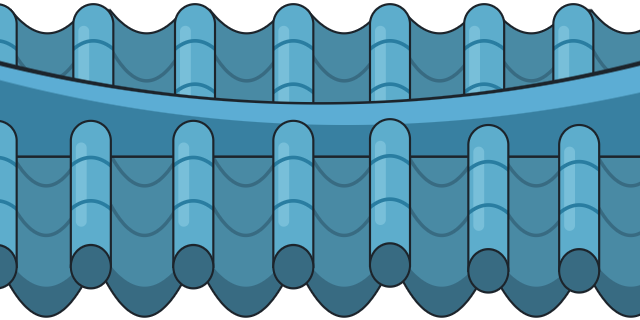
Reproduce this pattern procedurally as a Shadertoy shader.

```glsl
// A blue tiled roof: two rows of round cover tiles over sagging pan tiles, split by a curved ridge beam.
// Flat layers are painted back to front from distance functions and parabolas,
// in units where the canvas is 384 high and y runs downward.

const vec3 INK = vec3(.11, .14, .17);
const vec3 PAN = vec3(.285, .54, .645);
const vec3 SHADE = vec3(.22, .42, .51);
const vec3 TILE = vec3(.365, .68, .80);

// Uneven laying of the tiles, as sideways shifts from a regular pitch
const float UPPER[8] = float[8](0., -1., 4., 5., 4., 0., -10., -2.);
const float LOWER[8] = float[8](0., -4., 2., 5., 4., 5., -3., -2.);

float pixel;

void fill(inout vec3 col, vec3 paint, float d) {
    col = mix(col, paint, clamp(.5 - d / pixel, 0., 1.));
}

void stroke(inout vec3 col, vec3 paint, float d, float width) {
    fill(col, paint, abs(d) - .5 * width);
}

float tileX(int i, bool lower) {
    return 117. * float(i) - 4. + (lower ? LOWER[i] : UPPER[i]);
}

// Signed distance to a parabola with its vertex at height y; positive below it
float sagLine(vec2 p, float u, float y, float depth) {
    return (p.y - y + depth * u * u) / length(vec2(1., depth * u / 30.));
}

// Offset from the middle of the nearest gap between cover tiles
float gapOffset(float x, bool lower) {
    float u = 1.;
    for (int i = 0; i < 7; i++) {
        float mid = .5 * (tileX(i, lower) + tileX(i + 1, lower)) + 3.;
        u = min(u, abs(x - mid) / 60.);
    }
    return u;
}

// One rounded cover tile, p measured from the top of its dome
void coverTile(inout vec3 col, vec2 p) {
    float body = length(vec2(p.x, min(p.y - 24., 0.))) - 24.;
    body = max(body, p.y - 175.);
    fill(col, TILE, body);

    // Highlight bar
    vec2 h = vec2(p.x + 11.5, p.y - clamp(p.y, 32.5, 120.5));
    fill(col, vec3(.47, .75, .85), length(h) - 6.5);

    // Overlap seams, kept inside the tile
    for (int k = 0; k < 2; k++) {
        float seam = abs(sagLine(p, p.x / 60., 44. + 52. * float(k), -62.)) - 2.2;
        fill(col, vec3(.16, .49, .63), max(seam, body));
    }
    stroke(col, INK, body, 2.6);
}

void coverRow(inout vec3 col, vec2 p, bool lower) {
    for (int i = 0; i < 8; i++) {
        float drop = i == 4 ? -2. : i > 4 ? 5. : 0.;
        vec2 q = p - vec2(tileX(i, lower), lower ? 145. + drop : 5.);
        coverTile(col, q);
        if (lower) {
            // Round end cap
            float cap = (length((q - vec2(0., 175.)) / vec2(24., 26.)) - 1.) * 25.;
            fill(col, SHADE, cap);
            stroke(col, INK, cap, 2.6);
        }
    }
}

void mainImage(out vec4 fragColor, in vec2 fragCoord) {
    pixel = 384. / iResolution.y;
    vec2 p = vec2(fragCoord.x, iResolution.y - fragCoord.y) * pixel;
    vec3 col = vec3(1.);

    // Upper pans and cover tiles
    float u = gapOffset(p.x, false);
    float edge = sagLine(p, min(u, .72), 40., 52.);
    fill(col, PAN, -edge);
    stroke(col, SHADE, sagLine(p, u, 97., 75.), 4.2);
    stroke(col, INK, edge, 2.6);
    coverRow(col, p, false);

    // Ridge beam with a lit upper band
    float beam = sagLine(p, (p.x - 384.) / 384., 124., 48.);
    float band = sagLine(p, (p.x - 415.) / 400., 150., 50.);
    fill(col, vec3(.36, .68, .83), -beam);
    fill(col, vec3(.22, .50, .63), -band);
    stroke(col, INK, beam, 3.);

    // Lower pans: seams, shaded hem and scalloped eave
    u = gapOffset(p.x, true);
    fill(col, PAN, 188. - p.y);
    for (int k = 0; k < 2; k++) {
        float seam = abs(sagLine(p, u, 223. + 59.5 * float(k), 80.)) - 2.1;
        fill(col, SHADE, max(seam, 188. - p.y));
    }
    fill(col, SHADE, -sagLine(p, u, 344., 55.));
    float eave = sagLine(p, u, 380., 71.);
    fill(col, vec3(1.), -eave);
    stroke(col, INK, eave, 2.6);
    stroke(col, INK, p.y - 188., 3.);
    coverRow(col, p, true);

    fragColor = vec4(col, 1.);
}
```
